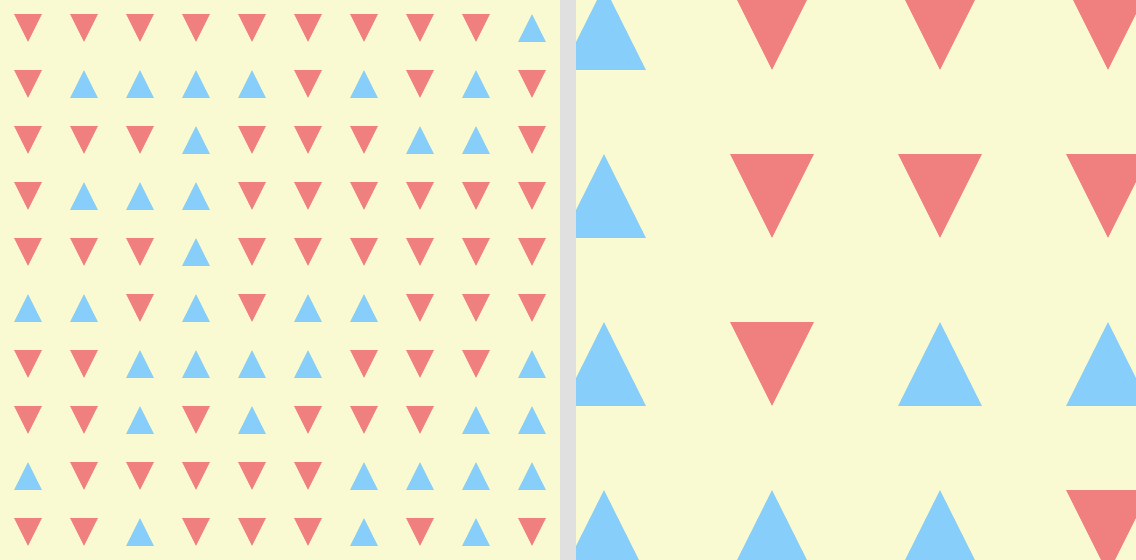
Left: the whole. Right: its middle third, enlarged.
Give the GLSL for this pattern, as a three.js fragment shader.

```glsl
varying vec2 vUv;

const float CELLS = 10.0;
const float HALF_SIZE = 0.25;   // half the triangle's base and height, in cells
const float UP_SHARE = 0.38;    // portion of triangles that point up

const vec3 CREAM = vec3(0.980, 0.980, 0.824);
const vec3 CORAL = vec3(0.941, 0.502, 0.502);
const vec3 SKY = vec3(0.529, 0.808, 0.980);

float hash(vec2 cell) {
  return fract(sin(dot(cell, vec2(127.1, 311.7))) * 43758.55);
}

// Signed distance to an upright triangle as wide as it is tall
float triangleDistance(vec2 p, float halfSize) {
  float side = (2.0 * abs(p.x) + p.y - halfSize) / sqrt(5.0);
  float base = -halfSize - p.y;
  return max(side, base);
}

float fill(float dist, float edgeWidth) {
  return 1.0 - smoothstep(-0.5 * edgeWidth, 0.5 * edgeWidth, dist);
}

void main() {
  vec2 grid = vUv * CELLS;
  vec2 cell = floor(grid);
  vec2 local = fract(grid) - 0.5;
  float edgeWidth = fwidth(grid.x);

  // Each cell chooses its direction, and the direction sets its colour
  float pointsUp = step(hash(cell + 1.0), UP_SHARE);
  local.y *= mix(-1.0, 1.0, pointsUp);
  vec3 triangleColor = mix(CORAL, SKY, pointsUp);

  float mask = fill(triangleDistance(local, HALF_SIZE), edgeWidth);
  gl_FragColor = vec4(mix(CREAM, triangleColor, mask), 1.0);
}
```
